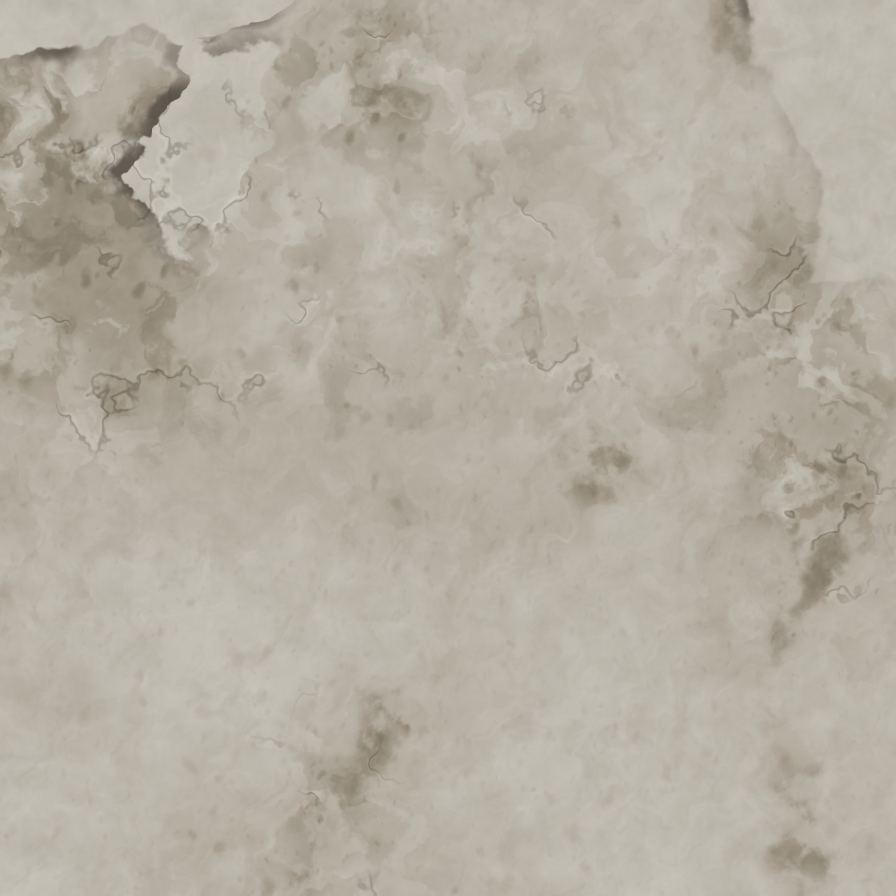
Reproduce this texture procedurally as a WebGL 1 fragment shader.

```glsl
precision highp float;
uniform vec2 u_resolution;

const vec3 CHALK = vec3(0.765, 0.747, 0.708);
const vec3 PLASTER = vec3(0.722, 0.702, 0.653);
const vec3 SAND = vec3(0.69, 0.66, 0.61);
const vec3 TAN = vec3(0.635, 0.60, 0.54);
const vec3 UMBER = vec3(0.53, 0.495, 0.43);
const vec3 SHADOW = vec3(0.33, 0.305, 0.27);

float hash(vec2 p) {
  vec3 q = fract(vec3(p.xyx) * 0.1031);
  q += dot(q, q.yzx + 33.33);
  return fract((q.x + q.y) * q.z);
}

float noise(vec2 p) {
  vec2 i = floor(p), f = fract(p);
  f = f * f * (3.0 - 2.0 * f);
  return mix(mix(hash(i), hash(i + vec2(1, 0)), f.x),
             mix(hash(i + vec2(0, 1)), hash(i + vec2(1, 1)), f.x), f.y);
}

float fbm(vec2 p) {
  float sum = 0.0, amp = 0.5;
  for (int i = 0; i < 5; i++) {
    sum += amp * noise(p);
    p = mat2(1.6, 1.2, -1.2, 1.6) * p + 17.3;
    amp *= 0.5;
  }
  return sum / 0.97;
}

vec2 warp(vec2 p, float scale, float amount) {
  return p + amount * (vec2(fbm(p * scale + 40.0), fbm(p * scale + 71.0)) - 0.5);
}

// Position inside a leaning ellipse, where length 1 is its rim
vec2 ellipse(vec2 p, vec2 center, vec2 radius, float lean) {
  float c = cos(lean), s = sin(lean);
  vec2 d = p - center;
  return vec2(c * d.x - s * d.y, s * d.x + c * d.y) / radius;
}

float stain(vec2 p, vec2 center, vec2 radius, float lean) {
  vec2 q = ellipse(p, center, radius, lean);
  return exp(-dot(q, q));
}

// Paint layers, positive inside
float chipField(vec2 p) {
  vec2 q = ellipse(warp(p, 20.0, 0.095), vec2(0.228, 0.84), vec2(0.066, 0.122), 0.38);
  return (1.0 - length(q)) * 0.066;
}

float coatField(vec2 p) {
  p = warp(p, 13.0, 0.07);
  return p.y - 0.932 - 0.12 * p.x - 0.7 * max(p.x - 0.25, 0.0);
}

float flapField(vec2 p) {
  p = warp(p, 15.0, 0.06);
  return min(p.x - 0.835 - 0.07 * smoothstep(0.95, 0.8, p.y), p.y - 0.69);
}

float castShadow(float here, float shifted) {
  return smoothstep(-0.012, 0.006, shifted) * (1.0 - smoothstep(-0.002, 0.003, here));
}

// Small ragged pits, at most one per cell
float pits(vec2 p, float cells, float density) {
  vec2 g = warp(p, cells, 0.7 / cells) * cells, id = floor(g);
  float mark = 0.0;
  for (int y = -1; y <= 1; y++) {
    for (int x = -1; x <= 1; x++) {
      vec2 c = id + vec2(x, y);
      vec2 jitter = vec2(hash(c + 5.0), hash(c + 23.0));
      float radius = mix(0.15, 0.45, hash(c + 61.0));
      float gate = step(hash(c + 97.0), density * smoothstep(0.25, 0.7, noise(c / cells * 6.0)));
      float d = length(ellipse(g, c + jitter, radius * vec2(0.8, 1.3), hash(c + 83.0) - 0.3));
      mark = max(mark, gate * smoothstep(1.0, 0.2, d) * mix(0.3, 1.0, jitter.x));
    }
  }
  return mark;
}

vec3 ramp(float t) {
  vec3 c = mix(CHALK, PLASTER, clamp(t * 4.0, 0.0, 1.0));
  c = mix(c, SAND, clamp(t * 4.0 - 1.0, 0.0, 1.0));
  c = mix(c, TAN, clamp(t * 4.0 - 2.0, 0.0, 1.0));
  return mix(c, UMBER, clamp(t * 2.0 - 1.5, 0.0, 1.0));
}

void main() {
  vec2 p = gl_FragCoord.xy / u_resolution;
  vec2 w = warp(p, 8.0, 0.16), ragged = warp(p, 24.0, 0.085);

  // Broad damp stains, then small dark runs
  float damp = 0.62 * stain(w, vec2(0.09, 0.7), vec2(0.24, 0.22), 0.3)
    + 0.45 * stain(w, vec2(0.05, 0.87), vec2(0.18, 0.1), 0.0)
    + 0.6 * stain(w, vec2(0.41, 0.92), vec2(0.15, 0.09), 0.0)
    + 0.36 * stain(w, vec2(0.6, 0.66), vec2(0.25, 0.23), 0.3)
    + 0.72 * stain(w, vec2(0.92, 0.53), vec2(0.1, 0.21), 0.15)
    + 0.42 * stain(w, vec2(0.36, 0.07), vec2(0.13, 0.12), 0.0);
  float runs = stain(ragged, vec2(0.44, 0.19), vec2(0.024, 0.06), 0.6)
    + stain(ragged, vec2(0.665, 0.48), vec2(0.022, 0.05), 0.1)
    + stain(ragged, vec2(0.905, 0.35), vec2(0.018, 0.07), 0.5)
    + stain(ragged, vec2(0.9, 0.08), vec2(0.028, 0.08), -0.1)
    + stain(ragged, vec2(0.81, 0.98), vec2(0.03, 0.05), 0.0);
  float patches = smoothstep(0.38, 0.6, fbm(p * 9.0 + 8.0));
  float blotches = smoothstep(0.5, 0.66, fbm(ragged * vec2(24.0, 18.0) + 55.0));
  float flecks = smoothstep(0.53, 0.6, fbm(ragged * 16.0 + 31.0));
  float tone = 0.09 + 0.55 * (fbm(p * 4.0) - 0.5) + damp * (0.5 + 0.6 * patches);
  tone += (0.08 + 0.5 * damp) * blotches - 0.6 * damp * flecks;
  tone += runs * (0.2 + 0.75 * smoothstep(0.35, 0.6, fbm(p * 34.0)));

  // Pale paint covering the stains
  float chip = chipField(p), coat = coatField(p), flap = flapField(p);
  float cover = max(smoothstep(-0.002, 0.003, max(chip, coat)), 0.7 * smoothstep(-0.004, 0.006, flap));
  tone = mix(tone, 0.06 + 0.4 * (fbm(p * 14.0) - 0.5), cover);

  // Pits, mottling and shallow relief
  float marks = 0.28 * pits(p, 70.0, 0.4) + 0.5 * pits(p + 0.37, 34.0, 0.28);
  tone += marks * (0.45 + damp) * (1.0 - 0.7 * cover);
  tone += 0.34 * (fbm(p * 36.0) - 0.5);
  float relief = fbm(ragged * 26.0) - fbm(ragged * 26.0 + vec2(-0.13, 0.13));
  vec3 color = ramp(tone) + 0.1 * relief;

  // Short curled flakes along scattered contour pieces
  float contour = fbm(p * 13.0 + 90.0) - 0.5;
  float lifted = smoothstep(0.58, 0.78, noise(p * 17.0 + 12.0)) * smoothstep(0.1, 0.35, damp);
  color -= 0.12 * lifted * smoothstep(0.022, 0.0, abs(contour));
  color += 0.035 * lifted * smoothstep(0.03, 0.0, abs(contour - 0.035));

  // Broken shadows under the lifted edges
  float broken = smoothstep(0.42, 0.72, noise(p * 15.0 + 2.0));
  float shade = castShadow(chip, chipField(p + vec2(0.012, -0.007))) * (0.35 + 0.5 * broken);
  shade = max(shade, castShadow(coat, coatField(p + vec2(0.002, 0.009))) * (0.12 + 0.7 * broken));
  float upper = mix(0.25, 0.8, smoothstep(0.9, 0.96, p.y));
  shade = max(shade, castShadow(flap, flapField(p + vec2(0.008, 0.005))) * upper * (0.2 + 0.8 * broken));
  color = mix(color, SHADOW, shade * (1.0 - cover));

  gl_FragColor = vec4(color, 1.0);
}
```
